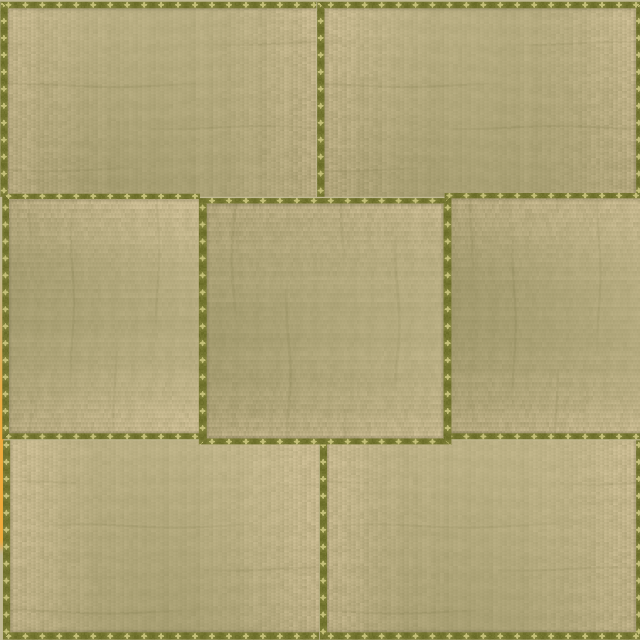
This pattern is drawn by a three.js fragment shader. Its source:

```glsl
// Seven straw floor mats with flowered green cloth bands, in three rows: two, three, two.
// Each mat is a box painted over a pale ground; its weave comes from sines and
// per-cell hashes, and the middle row is woven at right angles to the others.
varying vec2 vUv;

float hash(vec2 c) {
  vec3 q = fract(vec3(c.xyx) * 0.1031);
  q += dot(q, q.yzx + 33.33);
  return fract((q.x + q.y) * q.z);
}

// Woven straw: fibres run along local.x, light falls from high local.y.
vec3 straw(vec2 p, vec2 local, float tone, float seed) {
  vec2 grid = p * vec2(144.0, 190.0);
  vec2 cell = floor(grid);
  float ends = pow(abs(2.0 * local.x - 1.0), 2.0);
  float light = 0.37 + tone + 0.36 * (local.y - 0.5) + 0.27 * ends;

  // Broad fading and faint streaks in both directions.
  light += 0.04 * sin(local.x * 7.0 + 2.0 * local.y + seed);
  light += 0.025 * sin(p.x * 173.0 + seed) * sin(p.x * 61.0 + 1.7);
  light += 0.025 * sin(p.y * 211.0 + 1.5 * sin(p.x * 9.0) + seed);

  // Cord ribs, staggered stitches and uneven straw, strongest at the ends.
  float weave = 0.5 + 0.8 * ends;
  light += 0.09 * weave * sin(6.2832 * grid.x);
  light += 0.07 * weave * sin(6.2832 * (grid.y + 0.5 * mod(cell.x, 2.0)));
  light += 0.20 * weave * (hash(cell + seed * 17.0) - 0.5);
  light += 0.08 * (hash(vec2(cell.x, seed)) - 0.5);

  // A few wavering dark reeds, each fading out along the mat.
  for (int i = 0; i < 4; i++) {
    float k = float(i);
    float path = 0.14 + 0.215 * k + 0.008 * sin(local.x * 11.0 + k * 2.0 + seed);
    float line = 1.0 - smoothstep(0.002, 0.009, abs(local.y - path));
    float reach = smoothstep(0.25, 0.8, 0.5 + 0.5 * sin(local.x * 5.0 + k * 2.6 + seed * 0.4));
    light -= 0.17 * line * reach;
  }
  vec3 color = mix(vec3(0.61, 0.575, 0.40), vec3(0.81, 0.755, 0.59), clamp(light, 0.0, 1.0));
  return color + vec3(0.012, 0.0, 0.006) * (ends - 0.4);
}

// Cloth band: m.x runs along it, m.y across from its centre line.
vec3 cloth(vec2 m) {
  float repeat = m.x / 0.0265;
  float fleck = hash(floor(m * 420.0) + 50.0);
  float fold = 0.5 + 0.5 * cos(6.2832 * repeat);
  vec3 color = mix(vec3(0.53, 0.53, 0.25), vec3(0.41, 0.42, 0.15), 0.6 * fold + 0.4 * fleck);

  // Four-petalled pale flower.
  vec2 f = vec2((fract(repeat) - 0.5) * 0.0265, m.y);
  float r2 = dot(f, f) + 1e-9;
  float petals = 1.0 - 8.0 * f.x * f.x * f.y * f.y / (r2 * r2);
  float flower = sqrt(r2) - 0.0036 - 0.0011 * petals;
  return mix(vec3(0.77, 0.75, 0.47), color, smoothstep(-0.001, 0.001, flower));
}

// Paints one mat over the ground; band widths are left, bottom, right, top.
vec3 paintMat(vec3 ground, vec2 p, vec2 lo, vec2 hi, vec4 band, bool turned, float tone, float seed) {
  vec4 edge = vec4(p - lo, hi - p);
  vec4 inner = edge - band + step(band, vec4(0.0));
  vec4 across = inner + 0.5 * band;
  float side = min(inner.x, inner.z);
  float level = min(inner.y, inner.w);

  vec2 local = (p - lo) / (hi - lo);
  vec3 color = turned ? straw(p.yx, local.yx, tone, seed) : straw(p, local, tone, seed);
  float inside = min(side, level);
  color *= 1.0 - 0.10 * (1.0 - smoothstep(0.0, 0.006, inside));

  vec2 m = level < side
    ? vec2(p.x, inner.y < inner.w ? across.y : across.w)
    : vec2(p.y, inner.x < inner.z ? across.x : across.z);
  color = mix(cloth(m), color, smoothstep(-0.001, 0.001, inside));

  float rim = min(min(edge.x, edge.z), min(edge.y, edge.w));
  return mix(ground, color, smoothstep(-0.0003, 0.0015, rim));
}

void main() {
  vec2 p = vUv;

  // Pale ground with an orange strip at the left edge.
  float strip = smoothstep(0.13, 0.16, p.y) * (1.0 - smoothstep(0.32, 0.62, p.y));
  strip *= 1.0 - smoothstep(0.005, 0.007, p.x);
  vec3 color = mix(vec3(0.76, 0.73, 0.58), vec3(0.94, 0.67, 0.24), strip);

  // Top and bottom rows of two long mats.
  for (int i = 0; i < 4; i++) {
    float right = mod(float(i), 2.0);
    float top = step(1.5, float(i));
    float shift = 0.004 * (1.0 - top);
    vec2 lo = vec2(0.495 * right + shift, 0.692 * top);
    vec2 hi = vec2(mix(0.495 + shift, 1.002, right), mix(0.3125, 0.998, top));
    vec4 band = vec4(0.012, 0.012 * (1.0 - top), 0.008 * right, 0.011 * top);
    color = paintMat(color, p, lo, hi, band, false, 0.08 - 0.06 * top, 1.0 + float(i));
  }

  // Middle row: two side mats cut by the canvas, then the lower-set centre mat.
  for (int i = 0; i < 2; i++) {
    float right = float(i);
    vec2 lo = vec2(mix(0.003, 0.694, right), 0.313);
    vec2 hi = vec2(mix(0.313, 1.002, right), 0.698 + 0.001 * right);
    vec4 band = vec4(0.011 * (1.0 - right), 0.010, 0.0, 0.009);
    color = paintMat(color, p, lo, hi, band, true, 0.03 - 0.07 * right, 6.0 + right);
  }
  color = paintMat(color, p, vec2(0.310, 0.305), vec2(0.706, 0.691),
                   vec4(0.013, 0.010, 0.013, 0.009), true, 0.0, 9.0);

  gl_FragColor = vec4(color, 1.0);
}
```
